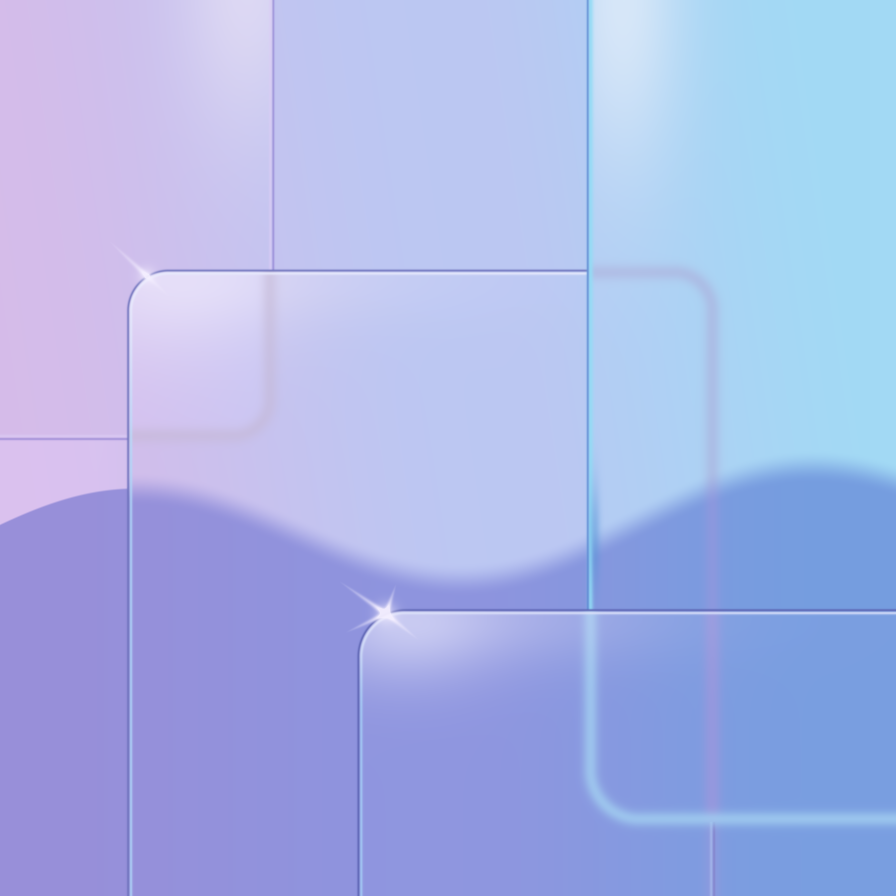
Give the GLSL for this background, as a three.js fragment shader.

```glsl
varying vec2 vUv;

float roundedBox(vec2 p, vec2 lo, vec2 hi, float r) {
  vec2 q = abs(p - 0.5 * (lo + hi)) - 0.5 * (hi - lo) + r;
  return length(max(q, 0.0)) + min(max(q.x, q.y), 0.0) - r;
}

float bell(float d, float width) {
  return exp(-d * d / (width * width));
}

float glow(vec2 p, vec2 center, vec2 size) {
  vec2 q = (p - center) / size;
  return exp(-dot(q, q));
}

float inside(float d) {
  return smoothstep(0.001, -0.001, d);
}

// Tapered ray of light from the origin to tip
float ray(vec2 p, vec2 tip) {
  float len = length(tip);
  vec2 dir = tip / len;
  float along = dot(p, dir) / len;
  float across = dot(p, vec2(-dir.y, dir.x));
  float taper = clamp(1.0 - along, 0.0, 1.0);
  return bell(across, 0.0008 + 0.0025 * taper) * taper * smoothstep(-0.08, 0.05, along);
}

// Dark outer line with a bright bevel just inside it
vec3 glassRim(vec3 color, float d, vec3 dark, vec3 light, float amount) {
  color = mix(color, light, 0.8 * amount * bell(d + 0.0032, 0.0017));
  return mix(color, dark, 0.8 * amount * bell(d, 0.0014));
}

float waveHeight(float x) {
  return 0.41 + 0.057 * cos(8.3 * (x - 0.143)) + 0.033 * (x - 0.52);
}

void main() {
  vec2 p = vUv;

  // Glass panels
  float dLeft = roundedBox(p, vec2(-1.0, 0.510), vec2(0.305, 2.0), 0.045);
  float dMiddle = roundedBox(p, vec2(0.143, -1.0), vec2(0.797, 0.698), 0.045);
  float dRight = roundedBox(p, vec2(0.656, 0.083), vec2(2.0, 2.0), 0.058);
  float dFront = roundedBox(p, vec2(0.400, -1.0), vec2(2.0, 0.319), 0.052);
  float inLeft = inside(dLeft);
  float inMiddle = inside(dMiddle);
  float inRight = inside(dRight);
  float inFront = inside(dFront);

  // Sky gradient
  float t = p.x + 0.15 * (p.y - 0.65);
  vec3 sky = mix(vec3(0.835, 0.735, 0.915), vec3(0.735, 0.78, 0.95), smoothstep(-0.02, 0.52, t));
  sky = mix(sky, vec3(0.63, 0.855, 0.955), smoothstep(0.55, 0.98, t));
  sky = mix(sky, vec3(0.65, 0.84, 0.965), 0.25 * inRight);
  sky += 0.02 * (1.0 - inLeft) * (1.0 - inMiddle) * smoothstep(0.2, 0.1, p.x);

  // Wave, sharp outside the glass and frosted behind it
  vec3 sea = mix(vec3(0.595, 0.56, 0.85), vec3(0.555, 0.58, 0.87), smoothstep(0.0, 0.5, p.x));
  sea = mix(sea, vec3(0.46, 0.615, 0.875), smoothstep(0.5, 0.92, p.x));
  float blur = mix(0.0015, 0.019, max(inMiddle, inRight));
  float wave = smoothstep(blur, -blur, p.y - waveHeight(p.x));
  vec3 color = mix(sky, sea, wave);

  // Left panel
  float leftGlow = glow(p, vec2(0.275, 1.02), vec2(0.075, 0.17));
  color = mix(color, vec3(0.92, 0.89, 0.96), 0.65 * leftGlow * inLeft);
  color = glassRim(color, dLeft, vec3(0.56, 0.50, 0.82), vec3(0.86, 0.80, 0.96), 0.8 * (1.0 - inMiddle));

  // Middle panel
  float middleGlow = 0.65 * glow(p, vec2(0.19, 0.68), vec2(0.13, 0.09))
    + 0.35 * glow(p, vec2(0.30, 0.69), vec2(0.24, 0.05));
  color = mix(color, vec3(0.92, 0.90, 0.97), 0.75 * middleGlow * inMiddle);
  color += 0.015 * inMiddle * smoothstep(0.008, -0.008, dLeft);
  color = mix(color, vec3(0.76, 0.71, 0.82), 0.5 * inMiddle * bell(dLeft + 0.004, 0.009));
  vec3 middleLight = mix(vec3(0.68, 0.84, 0.97), vec3(0.91, 0.92, 0.99), smoothstep(0.45, 0.68, p.y));
  color = glassRim(color, dMiddle, vec3(0.42, 0.44, 0.73), middleLight, 1.0 - inRight);

  // Right panel, frosting the middle panel's edge
  vec3 softRim = mix(vec3(0.67, 0.70, 0.87), vec3(0.58, 0.59, 0.87), wave);
  color = mix(color, softRim, 0.65 * inRight * bell(dMiddle + 0.002, 0.009));
  float rightGlow = glow(p, vec2(0.695, 1.0), vec2(0.065, 0.19));
  color = mix(color, vec3(0.91, 0.94, 0.98), 0.7 * rightGlow * inRight);
  float sharpRight = 1.0 - inFront;
  color = mix(color, vec3(0.58, 0.86, 0.96), 0.9 * sharpRight * bell(dRight + 0.003, 0.0032));
  color = mix(color, vec3(0.36, 0.53, 0.82), 0.75 * sharpRight * bell(dRight, 0.0014));
  float crestShade = glow(p, vec2(0.664, 0.40), vec2(0.006, 0.06));
  color = mix(color, vec3(0.32, 0.58, 0.84), 0.5 * crestShade * inRight);

  // Front panel, frosting the edges behind it
  color = mix(color, vec3(0.59, 0.64, 0.91), 0.12 * inFront);
  color = mix(color, vec3(0.62, 0.59, 0.86), 0.45 * inFront * bell(p.x - 0.795, 0.009));
  color = mix(color, vec3(0.63, 0.80, 0.94), 0.8 * inFront * bell(dRight + 0.003, 0.0085));
  float frontGlow = 0.7 * glow(p, vec2(0.45, 0.30), vec2(0.10, 0.065))
    + 0.4 * glow(p, vec2(0.56, 0.31), vec2(0.20, 0.05));
  color = mix(color, vec3(0.86, 0.86, 0.97), 0.75 * frontGlow * inFront);
  vec3 frontLight = mix(vec3(0.64, 0.80, 0.96), vec3(0.87, 0.89, 0.98), smoothstep(0.2, 0.31, p.y));
  color = glassRim(color, dFront, vec3(0.35, 0.38, 0.69), frontLight, 1.0);

  // Sparkles on the two corners
  vec2 a = p - vec2(0.164, 0.692);
  vec2 b = p - vec2(0.431, 0.315);
  float sparkle = 0.8 * ray(a, vec2(-0.042, 0.039)) + 0.6 * ray(a, vec2(0.025, -0.023));
  sparkle += ray(b, vec2(-0.052, 0.036)) + ray(b, vec2(0.011, 0.033));
  sparkle += ray(b, vec2(-0.045, -0.021)) + ray(b, vec2(0.036, -0.029));
  sparkle += 0.6 * bell(length(a), 0.010) + 0.7 * bell(length(b), 0.012);
  color = mix(color, vec3(0.96, 0.94, 1.0), min(0.85 * sparkle, 0.95));

  gl_FragColor = vec4(color, 1.0);
}
```
